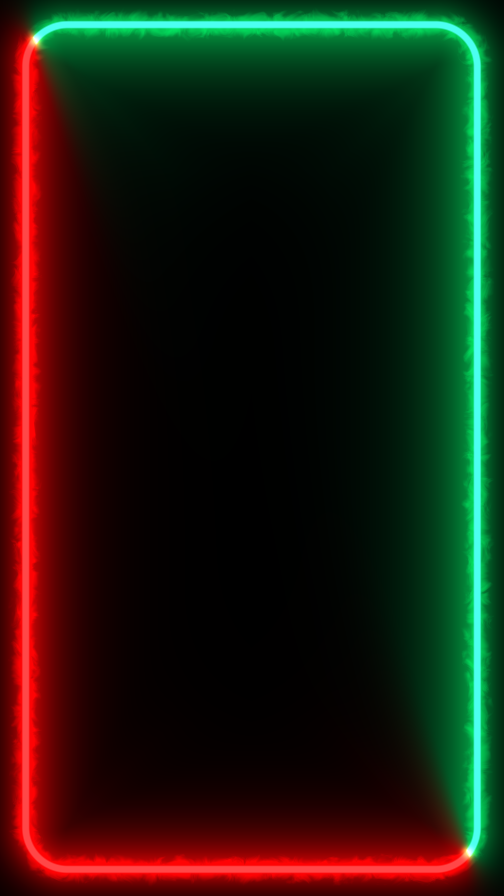
A WebGL 2 fragment shader for this background:

```glsl
#version 300 es
precision highp float;
// A rounded neon frame, half red and half green, with ragged flames and a soft inner glow.
uniform vec2 u_resolution;
out vec4 fragColor;

// Lengths are in canvas widths, measured from the canvas centre.
const float ASPECT = 1.7778;
const vec2 FRAME_CENTER = vec2(-0.001, 0.002);
const vec2 FRAME_HALF = vec2(0.448, 0.838);
const float CORNER_RADIUS = 0.083;
const float LINE_HALF = 0.0068;
const vec2 SEAM = vec2(0.4295, -0.8055);

const vec3 RED_CORE = vec3(1.0, 0.28, 0.28);
const vec3 RED_GLOW = vec3(0.95, 0.01, 0.015);
const vec3 GREEN_CORE = vec3(0.30, 1.0, 0.94);
const vec3 GREEN_GLOW = vec3(0.01, 0.76, 0.32);
const vec3 SPARK_COLOR = vec3(1.0, 0.85, 0.35);

const float RED_FALLOFF = 0.062;
const float GREEN_FALLOFF = 0.083;
const float OUTER_FALLOFF = 0.036;
const float FLAME_SCALE = 65.0;
const float FLAME_REACH = 0.036;
const float FLAME_STRENGTH = 0.32;
const float SPARK_SIZE = 0.011;

float hash(vec2 p) {
  return fract(sin(dot(p, vec2(127.1, 311.7))) * 43758.5453);
}

float noise(vec2 p) {
  vec2 i = floor(p), f = fract(p);
  f = f * f * (3.0 - 2.0 * f);
  return mix(mix(hash(i), hash(i + vec2(1, 0)), f.x),
             mix(hash(i + vec2(0, 1)), hash(i + vec2(1, 1)), f.x), f.y);
}

float fbm(vec2 p) {
  float sum = 0.0, amplitude = 0.5;
  for (int i = 0; i < 3; i++) {
    sum += amplitude * noise(p);
    p = mat2(1.6, 1.2, -1.2, 1.6) * p + 7.3;
    amplitude *= 0.5;
  }
  return sum;
}

// Rounded box distance whose inner contours grow rounder with depth.
float frameDistance(vec2 p) {
  vec2 q = abs(p) - FRAME_HALF + CORNER_RADIUS;
  float inner = max(q.x, q.y);
  float blend = clamp(-inner * 1.2, 0.0001, 0.25);
  float overlap = max(blend - abs(q.x - q.y), 0.0);
  inner += overlap * overlap / (4.0 * blend);
  return min(inner, 0.0) + length(max(q, 0.0)) - CORNER_RADIUS;
}

void main() {
  float unit = min(u_resolution.x, u_resolution.y / ASPECT);
  vec2 p = (gl_FragCoord.xy - 0.5 * u_resolution) / unit - FRAME_CENTER;
  float pixel = 1.0 / unit;
  float d = frameDistance(p);
  float away = abs(d);

  // The diagonal through both seams divides red from green.
  float side = dot(p, normalize(vec2(-SEAM.y, SEAM.x)));
  float glowWidth = 0.008 + 0.6 * away;
  float glowSide = smoothstep(-glowWidth, glowWidth, side);
  float coreSide = smoothstep(-0.004, 0.004, side);

  // Wide glow, tighter outside the frame than inside.
  float redGlow = exp(-away / (d > 0.0 ? OUTER_FALLOFF : RED_FALLOFF));
  float greenGlow = 0.9 * exp(-away / (d > 0.0 ? OUTER_FALLOFF : GREEN_FALLOFF));
  vec3 color = mix(RED_GLOW * redGlow, GREEN_GLOW * greenGlow, glowSide);

  // Ragged flames hugging the line.
  vec2 warp = vec2(noise(p * 40.0), noise(p * 40.0 + 19.0));
  float ragged = fbm(p * FLAME_SCALE + 2.0 * warp);
  float reach = FLAME_REACH * (0.35 + 0.9 * ragged);
  float flame = 1.0 - smoothstep(0.35 * reach, reach, away);
  color += mix(RED_GLOW, GREEN_GLOW, glowSide) * flame * FLAME_STRENGTH * (0.4 + ragged);

  // Bright tube.
  float soft = max(0.0022, 0.75 * pixel);
  float core = 1.0 - smoothstep(LINE_HALF - soft, LINE_HALF + soft, away);
  color = mix(color, mix(RED_CORE, GREEN_CORE, coreSide), core);

  // Sparks where the two colours meet.
  float seamDistance = min(length(p - SEAM), length(p + SEAM)) / SPARK_SIZE;
  color += SPARK_COLOR * 0.75 * exp(-seamDistance * seamDistance);

  fragColor = vec4(min(color, 1.0), 1.0);
}
```
